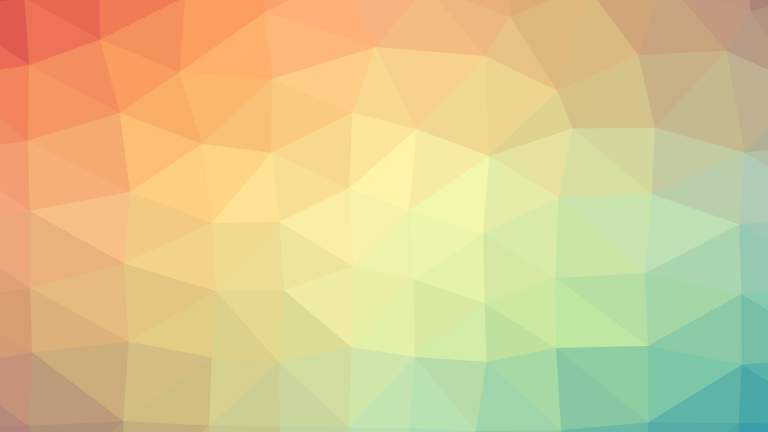
Reproduce this background procedurally as a Shadertoy shader.

```glsl
// Low-poly backdrop: flat triangles shaded by a warm-to-teal colour mesh.

const vec2 GRID = vec2(9.6, 5.96);     // cells across the canvas
const vec2 ORIGIN = vec2(0.31, 0.07);  // grid offset, in cells

float hash(vec2 p) {
    return fract(sin(dot(p, vec2(127.1, 311.7))) * 43758.5);
}

// Weight of one colour stop: a tent centred on it
float tent(float x, float stop) {
    return max(0.0, 1.0 - abs(4.0 * x - stop));
}

// Five evenly spaced colour stops
vec3 ramp(float x, vec3 a, vec3 b, vec3 c, vec3 d, vec3 e) {
    return a * tent(x, 0.0) + b * tent(x, 1.0) + c * tent(x, 2.0)
         + d * tent(x, 3.0) + e * tent(x, 4.0);
}

// Colour mesh: ramps along x, blended along y from bottom to top
vec3 palette(vec2 uv) {
    uv = clamp(uv, 0.0, 1.0);
    vec3 bottom = ramp(uv.x, vec3(.68, .51, .48), vec3(.78, .74, .50),
        vec3(.72, .87, .70), vec3(.48, .77, .66), vec3(.22, .62, .66));
    vec3 lower = ramp(uv.x, vec3(.85, .63, .45), vec3(.88, .80, .51),
        vec3(.90, .94, .65), vec3(.75, .90, .62), vec3(.50, .78, .66));
    vec3 middle = ramp(uv.x, vec3(.95, .66, .50), vec3(.99, .85, .54),
        vec3(.99, .98, .69), vec3(.85, .94, .68), vec3(.67, .80, .73));
    vec3 upper = ramp(uv.x, vec3(.96, .55, .37), vec3(.99, .71, .41),
        vec3(.99, .87, .57), vec3(.87, .80, .54), vec3(.73, .69, .56));
    vec3 top = ramp(uv.x, vec3(.87, .30, .30), vec3(.98, .57, .34),
        vec3(.98, .70, .50), vec3(.86, .69, .46), vec3(.70, .53, .49));
    return ramp(uv.y, bottom, lower, middle, upper, top);
}

// Grid node displaced by row waves, a sheared upper row and some jitter
vec2 node(vec2 id) {
    float sway = 0.32 * sin(0.65 * id.x + 0.4) * (1.0 - smoothstep(3.0, 5.0, id.y));
    float shear = 0.7 * smoothstep(2.5, 5.0, id.x) * max(0.0, 1.0 - abs(id.y - 5.0));
    float lift = -0.3 * smoothstep(-0.5, 3.0, id.y) * cos(1.9 * (id.x - 2.6));
    vec2 jitter = vec2(hash(id), hash(id + 17.0)) - 0.5;
    return id + vec2(sway + shear, lift) + 0.15 * jitter;
}

// Signed distance to the left of the line from a to b
float edge(vec2 p, vec2 a, vec2 b) {
    vec2 d = normalize(b - a);
    return d.x * (p.y - a.y) - d.y * (p.x - a.x);
}

// Facet colour in rgb, premultiplied by its smooth coverage in a
vec4 facet(vec2 p, vec2 a, vec2 b, vec2 c, float blur) {
    float d = min(edge(p, a, b), min(edge(p, b, c), edge(p, c, a)));
    float cover = smoothstep(-blur, blur, d);
    vec2 centre = (a + b + c) / 3.0;
    vec3 colour = palette((centre + ORIGIN) / GRID);
    colour *= 1.0 + 0.05 * (hash(floor(centre * 50.0)) - 0.5);
    return vec4(colour, 1.0) * cover;
}

void mainImage(out vec4 fragColor, in vec2 fragCoord) {
    vec2 p = fragCoord / iResolution.xy * GRID - ORIGIN;
    float blur = 0.7 * GRID.y / iResolution.y;
    vec4 sum = vec4(0.0);

    // Split each nearby cell along its shorter diagonal
    for (int y = -1; y <= 1; y++) {
        for (int x = -1; x <= 1; x++) {
            vec2 id = floor(p) + vec2(x, y);
            vec2 a = node(id);
            vec2 b = node(id + vec2(1, 0));
            vec2 c = node(id + vec2(1, 1));
            vec2 d = node(id + vec2(0, 1));
            if (distance(a, c) < distance(b, d)) {
                sum += facet(p, a, b, c, blur) + facet(p, a, c, d, blur);
            } else {
                sum += facet(p, a, b, d, blur) + facet(p, b, c, d, blur);
            }
        }
    }
    fragColor = vec4(sum.rgb / max(sum.a, 1e-4), 1.0);
}
```
